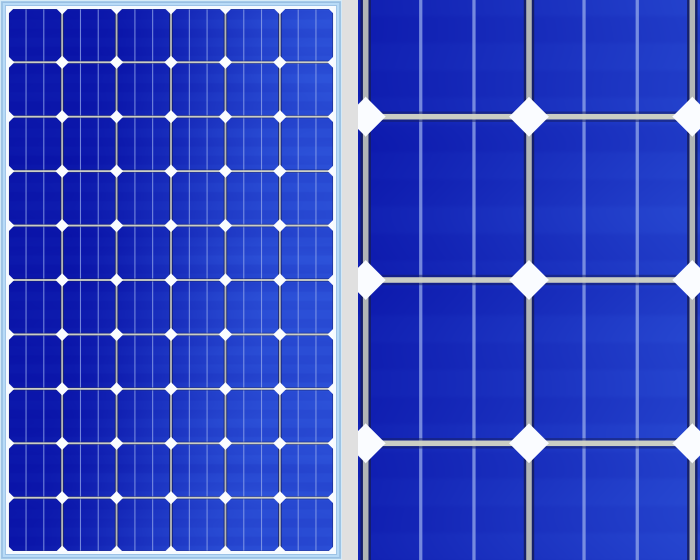
Left: the whole. Right: its middle third, enlarged.
This pattern is drawn by a WebGL 1 fragment shader. Its source:

```glsl
precision highp float;
// Solar panel: a framed grid of blue chamfered cells with busbars and a slanted sheen.

uniform vec2 u_resolution;

#define GRID vec2(6.0, 10.0)   // cells across and down
#define PITCH 0.0972           // cell size as a share of the canvas height
#define GAP_HALF 0.017         // half width of the pale gap, in cells
#define EDGE_HALF 0.032        // half width of the gap with its dark edges
#define DIAMOND 0.122          // half diagonal of the corner diamonds
#define BUSBAR_HALF 0.010      // half width of the busbars
#define BAND_STRENGTH 0.20     // contrast of the horizontal bands
#define DEEP_BLUE vec3(0.045, 0.09, 0.67)
#define BRIGHT_BLUE vec3(0.16, 0.295, 0.83)
#define EDGE_COLOR vec3(0.08, 0.11, 0.36)
#define GAP_COLOR vec3(0.83, 0.84, 0.78)
#define FRAME_COLOR vec3(0.72, 0.86, 0.97)

vec2 hashGradient(vec2 p) {
    float angle = 6.2832 * fract(sin(dot(p, vec2(127.1, 311.7))) * 437.585);
    return vec2(cos(angle), sin(angle));
}

float gradientNoise(vec2 p) {
    vec2 i = floor(p);
    vec2 f = p - i;
    vec2 w = f * f * f * (f * (f * 6.0 - 15.0) + 10.0);
    float a = dot(hashGradient(i), f);
    float b = dot(hashGradient(i + vec2(1.0, 0.0)), f - vec2(1.0, 0.0));
    float c = dot(hashGradient(i + vec2(0.0, 1.0)), f - vec2(0.0, 1.0));
    float d = dot(hashGradient(i + vec2(1.0, 1.0)), f - vec2(1.0, 1.0));
    return mix(mix(a, b, w.x), mix(c, d, w.x), w.y);
}

// Antialiased coverage of a signed distance, both in cell units.
float coverage(float dist, float pixel) {
    return clamp(0.5 - dist / pixel, 0.0, 1.0);
}

// Silicon colour: slanted light from the right, broken by soft horizontal bands.
vec3 siliconColor(vec2 cell) {
    float light = smoothstep(0.2, 4.7, cell.x - 0.13 * cell.y);
    float stripe = smoothstep(-0.35, 0.35, sin(6.2832 * (cell.y * 3.0 + 0.15))) - 0.5;
    float drift = gradientNoise(vec2(cell.x * 0.25, cell.y * 2.3));
    float columnStep = 0.05 * (fract(cell.x) - 0.5);
    float bands = BAND_STRENGTH * (0.55 * stripe + 0.9 * drift) * mix(0.5, 1.0, light);
    return mix(DEEP_BLUE, BRIGHT_BLUE, light + bands + columnStep);
}

// Frame profile by distance outward from the cell array.
vec3 frameColor(float outward, float pixel) {
    vec3 color = vec3(0.96, 0.98, 1.0);
    color = mix(FRAME_COLOR, color, coverage(outward - 0.035, pixel));
    float innerLine = coverage(abs(outward - 0.042) - 0.008, pixel);
    color = mix(color, vec3(0.52, 0.68, 0.85), 0.65 * innerLine);
    float outerLine = coverage(abs(outward - 0.105) - 0.010, pixel);
    color = mix(color, vec3(0.48, 0.64, 0.80), 0.75 * outerLine);
    return mix(vec3(0.84, 0.92, 0.97), color, coverage(outward - 0.125, pixel));
}

void main() {
    float pixel = 1.0 / (u_resolution.y * PITCH);
    vec2 centered = (gl_FragCoord.xy - 0.5 * u_resolution) * pixel;
    vec2 cell = centered + 0.5 * GRID;
    vec2 toLattice = abs(cell - floor(cell + 0.5));

    vec3 color = siliconColor(cell);

    // Two busbars in each cell
    float toBusbar = abs(abs(fract(cell.x) - 0.5) - 0.163);
    color = mix(color, vec3(0.58, 0.66, 0.92), 0.75 * coverage(toBusbar - BUSBAR_HALF, pixel));

    // Gaps with dark edges, stronger on the vertical ones
    float edgeX = coverage(toLattice.x - EDGE_HALF, pixel);
    float edgeY = coverage(toLattice.y - EDGE_HALF, pixel);
    color = mix(color, EDGE_COLOR, max(0.85 * edgeX, 0.5 * edgeY));
    float gapX = coverage(toLattice.x - GAP_HALF, pixel);
    float gapY = coverage(toLattice.y - GAP_HALF, pixel);
    color = mix(color, GAP_COLOR, max(0.82 * gapX, 0.95 * gapY));

    // White diamonds where four chamfered corners meet
    float diamond = (toLattice.x + toLattice.y - DIAMOND) * 0.7071;
    color = mix(color, vec3(0.98, 0.99, 1.0), coverage(diamond, pixel));

    // Surrounding margin and metal frame
    vec2 beyond = abs(centered) - 0.5 * GRID;
    float outward = max(beyond.x, beyond.y);
    color = mix(color, frameColor(outward, pixel), coverage(-outward - 0.022, pixel));

    gl_FragColor = vec4(color, 1.0);
}
```
